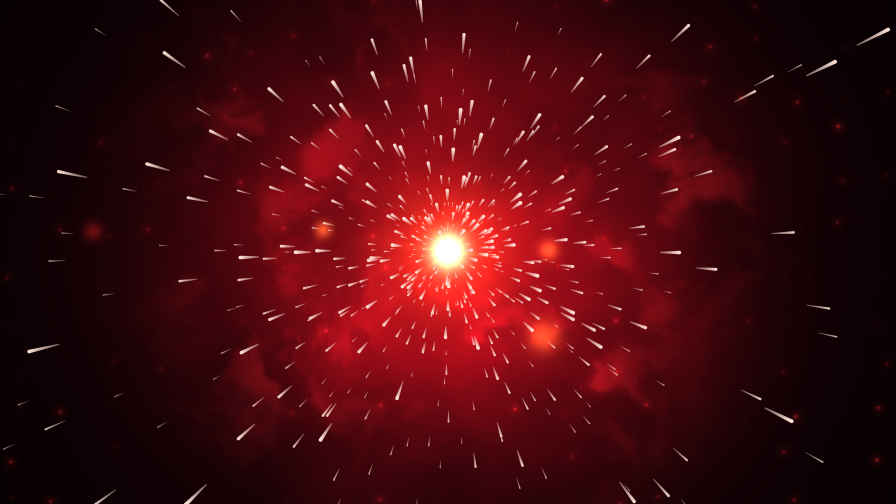
Give the GLSL for this background, as a Shadertoy shader.

```glsl
const vec2  CENTER = vec2(0.0, 0.002);
const float RINGS = 36.0;
const float SECTORS = 26.0;
const float INNER_RADIUS = 0.06;
const float OUTER_RADIUS = 0.98;
const float DUST_CELLS = 11.0;
const float TAU = 6.2831853;
const vec3  VOID_COLOR = vec3(0.045, 0.002, 0.012);
const vec3  RED_GLOW = vec3(0.60, 0.045, 0.085);
const vec3  CLOUD_RED = vec3(0.70, 0.11, 0.12);
const vec3  GOLD = vec3(0.75, 0.42, 0.15);
const vec3  ORANGE = vec3(0.85, 0.36, 0.10);
const vec3  CORE_WHITE = vec3(1.0, 0.94, 0.75);
const vec3  STREAK_COLOR = vec3(1.0, 0.89, 0.84);

float hash(vec2 p) {
    vec3 q = fract(vec3(p.xyx) * 0.1031);
    q += dot(q, q.yzx + 33.33);
    return fract((q.x + q.y) * q.z);
}

float noise(vec2 p) {
    vec2 i = floor(p), f = fract(p);
    f = f * f * (3.0 - 2.0 * f);
    return mix(mix(hash(i), hash(i + vec2(1, 0)), f.x),
               mix(hash(i + vec2(0, 1)), hash(i + vec2(1, 1)), f.x), f.y);
}

float fbm(vec2 p) {
    float sum = 0.0, gain = 0.5;
    for (int i = 0; i < 5; i++) {
        sum += gain * noise(p);
        p = mat2(1.6, 1.2, -1.2, 1.6) * p + 7.3;
        gain *= 0.5;
    }
    return sum;
}

float blob(vec2 p, vec2 center, float radius) {
    vec2 d = (p - center) / radius;
    return exp(-dot(d, d));
}

// Red haze with brighter wisps and a few golden knots
vec3 nebula(vec2 p) {
    float r = length(p * vec2(0.94, 1.0));
    float haze = exp(-pow(r / 0.43, 2.2));
    float cloud = fbm(p * 5.0 + 40.0);
    float wisps = smoothstep(0.48, 0.78, fbm(p * 9.0 + 2.0 * cloud + 70.0));
    float banks = blob(p, vec2(0.18, -0.28), 0.20)
                + 0.7 * blob(p, vec2(0.42, 0.12), 0.22)
                + 0.7 * blob(p, vec2(-0.32, 0.30), 0.20)
                + 0.7 * blob(p, vec2(-0.30, -0.17), 0.20);
    vec3 color = VOID_COLOR * (1.3 - 0.7 * smoothstep(0.4, 1.0, r));
    color += RED_GLOW * (haze * (0.55 + 0.85 * cloud) + 0.14 * banks * cloud);
    color += CLOUD_RED * wisps * banks * 0.55;
    float knots = blob(p, vec2(-0.248, 0.042), 0.016)
                + blob(p, vec2(0.19, -0.17), 0.030) * 1.6 * cloud
                + blob(p, vec2(0.20, 0.002), 0.018);
    color += GOLD * knots * 0.75;
    return color + CLOUD_RED * 0.45 * blob(p, vec2(-0.704, 0.039), 0.018);
}

// Faint red motes, one per grid cell
float dust(vec2 p) {
    vec2 cell = floor(p * DUST_CELLS);
    vec2 offset = 0.25 + 0.5 * vec2(hash(cell + 11.0), hash(cell + 57.0));
    float d = length(fract(p * DUST_CELLS) - offset) / DUST_CELLS;
    float level = pow(hash(cell + 93.0), 4.0);
    return level * (exp(-d * d / 0.00001) + 0.3 * exp(-d * d / 0.00015));
}

// Radial dashes: bright outer head, tail tapering toward the center
float streaks(vec2 p, float pixel) {
    float r = length(p), turn = atan(p.y, p.x) / TAU, light = 0.0;
    for (float ring = 0.0; ring < RINGS; ring++) {
        float t = (ring + 0.5) / RINGS;
        float ringRadius = mix(INNER_RADIUS, OUTER_RADIUS, pow(t, 1.5));
        float sector = fract(turn + hash(vec2(ring, 5.0))) * SECTORS;
        vec2 id = vec2(floor(sector), ring * 3.0 + 17.0);
        float chance = 0.85 - 0.60 * smoothstep(0.34, 0.60, ringRadius);
        if (hash(id) > chance) continue;

        float size = hash(id + 131.0);
        float head = ringRadius + 0.05 * (hash(id + 211.0) - 0.5);
        float len = mix(0.007, 0.045, ringRadius) * (0.5 + 1.1 * size);
        float along = head - r;
        float across = (fract(sector) - 0.5 - 0.6 * (hash(id + 307.0) - 0.5))
                     * TAU * r / SECTORS;
        float tail = clamp(along / len, 0.0, 1.0);
        float width = (0.0012 + 0.0026 * size * size) * mix(1.0, 0.4, tail);
        float d = length(vec2(along - tail * len, across));
        float cover = clamp((width - d) / pixel + 0.5, 0.0, 1.0);
        light = max(light, cover * (1.0 - 0.6 * tail) * (0.55 + 0.45 * size));
    }
    return light;
}

// White-hot star with an orange halo and short spikes
vec3 star(vec2 p) {
    float r = length(p), angle = atan(p.y, p.x);
    float spikes = pow(abs(cos(angle * 4.0 + 0.4)), 14.0)
                 + 0.7 * pow(abs(cos(angle * 7.0 + 1.1)), 20.0);
    return CORE_WHITE * 1.6 * exp(-r * r / 0.0011)
         + ORANGE * (1.1 * exp(-r / 0.042) + 0.25 * exp(-r * r / 0.016))
         + ORANGE * spikes * 0.6 * exp(-r / 0.035);
}

void mainImage(out vec4 fragColor, in vec2 fragCoord) {
    vec2 p = (fragCoord - 0.5 * iResolution.xy) / iResolution.y - CENTER;
    vec3 color = nebula(p) + CLOUD_RED * 0.6 * dust(p) + star(p);
    color = mix(color, max(color, STREAK_COLOR), streaks(p, 1.0 / iResolution.y));
    fragColor = vec4(clamp(color, 0.0, 1.0), 1.0);
}
```
